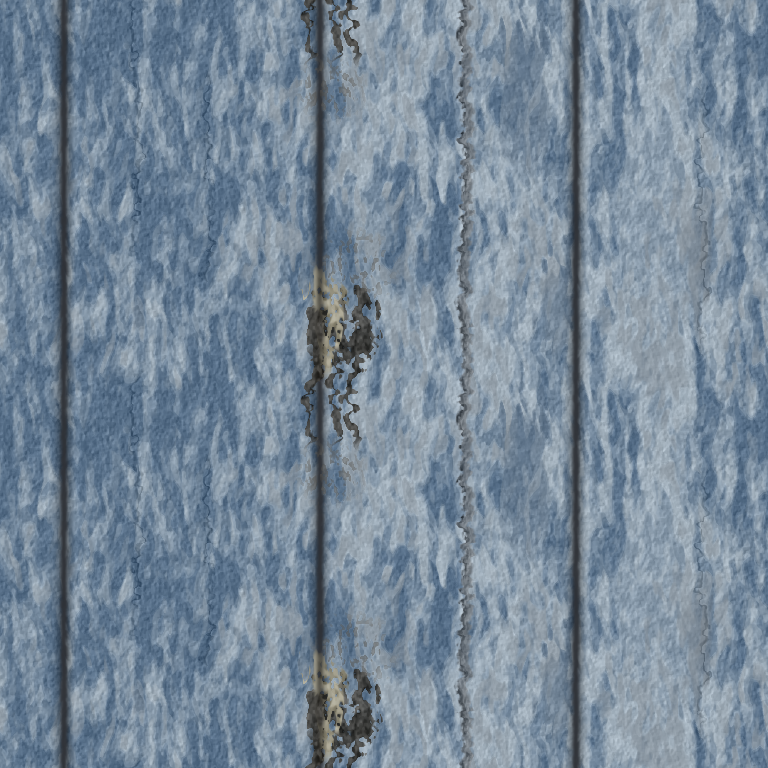
A Shadertoy shader for this texture:

```glsl
const float TAU = 6.2831853;

vec2 hash2(vec2 p) {
    vec3 a = fract(p.xyx * vec3(0.1031, 0.1030, 0.0973));
    a += dot(a, a.yzx + 33.33);
    return fract((a.xx + a.yz) * a.zy);
}

// Smooth cellular noise that wraps on the unit tile
float cells(vec2 p, vec2 count) {
    p *= count;
    vec2 id = floor(p), sum = vec2(0.0);
    for (int j = -1; j <= 1; j++)
    for (int i = -1; i <= 1; i++) {
        vec2 cell = id + vec2(i, j);
        vec2 key = mod(cell, count) + count.yx;
        vec2 away = cell + 0.15 + 0.7 * hash2(key) - p;
        sum += exp(-6.0 * dot(away, away)) * vec2(hash2(key + 71.0).x, 1.0);
    }
    return sum.x / sum.y;
}

// Soft mask of an ellipse, wrapped vertically
float blob(vec2 p, vec2 centre, vec2 radius, float soft) {
    vec2 d = p - centre;
    d.y = fract(d.y + 0.5) - 0.5;
    return 1.0 - smoothstep(1.0 - soft, 1.0 + soft, length(d / radius));
}

// Layered sines for wandering vertical lines
float wander(float y, float phase) {
    return 0.5 * sin(TAU * 2.0 * y + phase) + 0.3 * sin(TAU * 7.0 * y + phase * 2.3)
         + 0.2 * sin(TAU * 19.0 * y + phase * 4.1);
}

void mainImage(out vec4 fragColor, in vec2 fragCoord) {
    vec2 uv = fragCoord / iResolution.xy;
    vec2 q = vec2(uv.x, fract(uv.y * 2.0));
    float along = fract(q.x - 1.0 / 12.0);
    float board = floor(along * 3.0);
    float seam = (fract(along * 3.0 + 0.5) - 0.5) / 3.0;

    // Upright grain, gently warped by sines
    vec2 p = q;
    p.x += 0.004 * sin(TAU * (2.0 * q.y + 3.0 * q.x)) + 0.0015 * sin(TAU * (7.0 * q.y + 8.0 * q.x));
    p.y += 0.012 * sin(TAU * 9.0 * q.x) + 0.006 * sin(TAU * (31.0 * q.x + q.y));
    float broad = cells(p, vec2(18.0, 4.0));
    float flake = cells(p + 0.006 * vec2(broad, 0.0), vec2(74.0, 9.0));
    float streak = cells(p + 0.004 * vec2(flake, 0.0), vec2(128.0, 23.0));
    float fine = cells(p, vec2(190.0, 52.0));
    float grit = cells(q, vec2(310.0, 120.0));
    float relief = grit - cells(q + vec2(0.002, -0.003), vec2(310.0, 120.0));

    // Paint tone per board, with darker worn areas
    float tone = 0.26 * broad + 0.36 * flake + 0.28 * streak + 0.10 * fine;
    tone += board < 0.5 ? -0.075 : 0.05 + 0.03 * step(1.5, board);
    tone -= 0.17 * smoothstep(0.83, 0.91, along + 0.08 * (broad - 0.5));
    vec2 ragged = q + vec2(0.025, 0.16) * (vec2(flake, streak) - 0.5);
    tone -= 0.17 * blob(ragged, vec2(0.50, 0.38), vec2(0.10, 0.16), 0.3);
    float knot = blob(ragged, vec2(0.684, 0.77), vec2(0.036, 0.19), 0.12);
    knot = max(knot, blob(ragged, vec2(0.722, 0.22), vec2(0.019, 0.12), 0.15));
    tone = mix(tone, 0.38 + 0.2 * (streak - 0.5), 0.8 * knot);
    float smoothPaint = blob(ragged, vec2(0.855, 0.32), vec2(0.045, 0.42), 0.25);
    tone = mix(tone, 0.57 + 0.1 * (fine - 0.5), 0.7 * smoothPaint);

    // Gradual fading plus flaked layers with visible edges
    float layers = smoothstep(0.35, 0.39, tone) + smoothstep(0.46, 0.50, tone) + smoothstep(0.57, 0.61, tone);
    float fade = 0.55 * smoothstep(0.20, 0.78, tone) + 0.15 * layers;
    vec3 color = mix(vec3(0.335, 0.43, 0.53), vec3(0.635, 0.69, 0.735), fade);
    color += 0.01 * sin(tone * 80.0) + 0.07 * (fine - 0.5) + 0.05 * (grit - 0.5) + 0.06 * relief;
    float greyWear = blob(ragged, vec2(0.905, 0.33), vec2(0.018, 0.14), 0.3);
    color = mix(color, vec3(0.45, 0.49, 0.53), 0.5 * max(greyWear, 0.4 * knot));
    color = mix(color, vec3(0.46, 0.49, 0.52), 0.35 * smoothstep(0.62, 0.85, 0.5 * streak + 0.5 * broad));

    // Hairline cracks with a lit edge
    float jag = cells(vec2(0.5, q.y), vec2(3.0, 75.0)) - 0.5;
    vec4 cracks = vec4(0.178, 0.272, 0.915, 0.345);
    for (int i = 0; i < 4; i++) {
        float d = q.x - cracks[i] - 0.007 * wander(q.y, float(i) * 2.1) - 0.010 * jag - 0.008 * (fine - 0.5);
        float strength = smoothstep(0.3, 0.7, cells(q + 0.13 * float(i), vec2(12.0, 9.0)));
        color -= 0.10 * strength * (1.0 - smoothstep(0.0005, 0.003, abs(d)));
        color += 0.04 * strength * (1.0 - smoothstep(0.001, 0.004, abs(d - 0.004)));
        color -= 0.04 * strength * (1.0 - smoothstep(0.002, 0.016, abs(d))) * smoothstep(0.4, 0.6, fine);
    }

    // Wide split in the middle board
    float split = q.x - 0.607 - 0.004 * wander(q.y, 1.0) - 0.009 * jag - 0.005 * (grit - 0.5);
    float splitMask = 1.0 - smoothstep(0.004, 0.009, abs(split));
    color = mix(color, vec3(0.43, 0.45, 0.47) + 0.15 * relief + 0.12 * (fine - 0.5), 0.75 * splitMask);
    color -= 0.15 * (1.0 - smoothstep(0.0005, 0.0035, abs(split + 0.003))) * smoothstep(0.2, 0.6, streak);
    color += 0.04 * (1.0 - smoothstep(0.001, 0.004, abs(split + 0.009)));

    // Board gaps: soft shadow, dark core, lit right lip
    color *= 1.0 - 0.42 * exp(-pow(seam / 0.010, 2.0));
    color += 0.05 * exp(-pow((seam - 0.015) / 0.006, 2.0));
    color = mix(color, vec3(0.18, 0.19, 0.21), 0.9 * (1.0 - smoothstep(0.0005, 0.0068, abs(seam + 0.002 * (fine - 0.5)))));

    // Chipped hole with dark runs below it
    float drop = fract(q.y - 0.154 + 0.5) - 0.5;
    float crumbs = cells(p, vec2(105.0, 34.0)) - 0.5;
    float hole = blob(q, vec2(0.458, 0.135), vec2(0.034, 0.10), 0.6);
    hole = max(hole, blob(q, vec2(0.415, 0.13), vec2(0.016, 0.10), 0.6));
    float dark = smoothstep(0.52, 0.68, hole + min(hole * 4.0, 1.0) * (1.3 * crumbs + 0.5 * (grit - 0.5) - 0.08));
    for (int i = 0; i < 3; i++) {
        float k = float(i);
        float run = q.x - 0.409 - 0.028 * k - 0.009 * wander(q.y, k * 2.7) - 0.014 * jag - 0.008 * crumbs;
        float span = smoothstep(-0.35, -0.27, drop) * (1.0 - smoothstep(-0.10, -0.03, drop));
        float width = 0.006 * span * smoothstep(0.22, 0.75, 0.6 * streak + 0.4 * fine);
        dark = max(dark, span * (1.0 - smoothstep(width, width + 0.002, abs(run))));
    }
    float around = max(blob(q, vec2(0.46, 0.30), vec2(0.05, 0.10), 0.5), blob(q, vec2(0.43, 0.77), vec2(0.04, 0.08), 0.5));
    float specks = around * smoothstep(0.58, 0.72, 0.6 * fine + 0.4 * grit);
    vec3 rot = vec3(0.22, 0.21, 0.19) + 0.22 * (fine - 0.5) + 0.15 * (grit - 0.5);
    color = mix(color, rot, 0.85 * max(dark, 0.6 * specks));

    // Bare wood
    float bare = blob(ragged, vec2(0.431, 0.17), vec2(0.016, 0.085), 0.25);
    bare = max(bare, blob(ragged, vec2(0.397, 0.25), vec2(0.010, 0.03), 0.3) * smoothstep(0.4, 0.55, fine));
    bare *= smoothstep(0.28, 0.44, 0.5 * fine + 0.5 * grit);
    vec3 wood = vec3(0.59, 0.57, 0.49) + 0.3 * (fine - 0.5);
    color = mix(color, wood * (1.0 - 0.5 * exp(-pow(seam / 0.005, 2.0))), 0.9 * bare);

    fragColor = vec4(clamp(color, 0.0, 1.0), 1.0);
}
```
